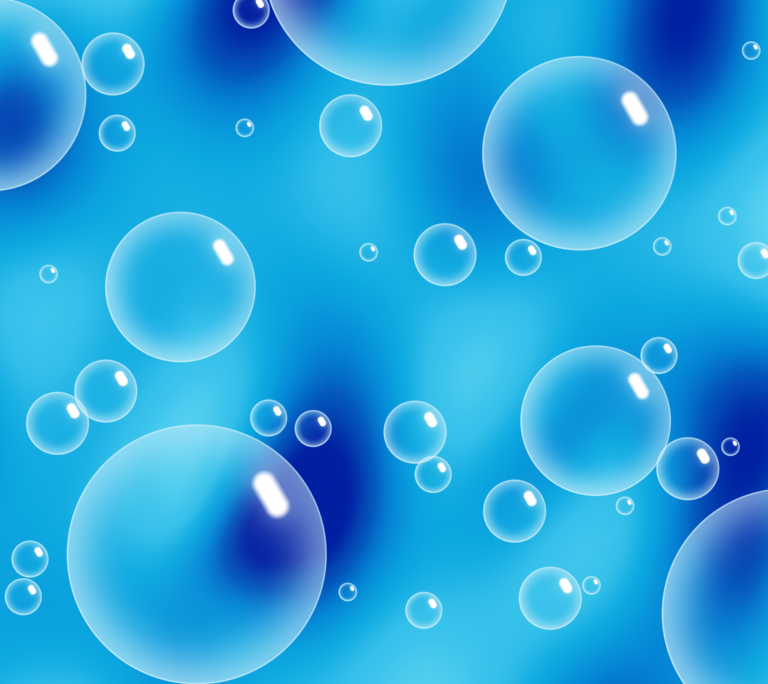
Give the GLSL for this background, as a Shadertoy shader.

```glsl
// Glossy soap bubbles floating over a soft, blurred blue backdrop.
// Layered sines drive the backdrop colour ramp; large bubbles follow a
// low-discrepancy sequence, small ones a jittered grid in the free gaps.

const int   LARGE_COUNT = 7;
const float LARGE_RADII[LARGE_COUNT] = float[](0.19, 0.142, 0.11, 0.183, 0.11, 0.183, 0.142);
const vec2  LARGE_START = vec2(0.27, 0.23);
const vec2  LARGE_STEP  = vec2(0.745, 0.585);
const float LENS_POWER  = 0.4;
const ivec2 SMALL_GRID  = ivec2(8, 6);
const vec3  SMALL_RADII = vec3(0.046, 0.027, 0.0135);
const float SMALL_JITTER = 0.85;

const int   WAVE_COUNT = 7;
const float WAVE_FREQ  = 11.0;
const float WAVE_STEP  = 2.3;
const float WAVE_DECAY = 0.13;
const vec2  WAVE_STRETCH = vec2(1.0, 0.65);

const vec3 ABYSS  = vec3(0.00, 0.12, 0.63);
const vec3 NAVY   = vec3(0.01, 0.25, 0.69);
const vec3 COBALT = vec3(0.01, 0.39, 0.76);
const vec3 AZURE  = vec3(0.02, 0.54, 0.84);
const vec3 CYAN   = vec3(0.05, 0.66, 0.88);
const vec3 SKY    = vec3(0.22, 0.76, 0.92);
const vec3 PALE   = vec3(0.37, 0.83, 0.95);

const vec3  RIM_COLOR    = vec3(0.82, 0.94, 0.98);
const float RIM_OPACITY  = 0.58;
const float LINE_OPACITY = 0.36;
const float LINE_WIDTH   = 0.0022;
const vec2  GLINT_CENTER = vec2(0.57, 0.46);
const vec2  GLINT_AXIS   = vec2(0.50, -0.866);
const float GLINT_HALF   = 0.10;
const vec2  GLINT_RADII  = vec2(0.19, 0.09);

vec2 hash2(vec2 p) {
    vec2 q = vec2(dot(p, vec2(127.1, 311.7)), dot(p, vec2(269.5, 183.3)));
    return fract(sin(q) * 43758.5);
}

// Sum of rotated sines with roughly unit variance, taller than wide.
float softWaves(vec2 p) {
    p += 0.035 * sin(p.yx * vec2(8.0, 9.5) + vec2(0.6, 2.1));
    float sum = 0.0, power = 0.0;
    for (int i = 0; i < WAVE_COUNT; i++) {
        float k = float(i);
        float amp = 1.0 / (1.0 + WAVE_DECAY * k);
        vec2 dir = vec2(cos(2.4 * k), sin(2.4 * k)) * WAVE_STRETCH;
        sum += amp * sin(dot(p, dir) * (WAVE_FREQ + WAVE_STEP * k) + 1.7 * k * k);
        power += 0.5 * amp * amp;
    }
    return sum / sqrt(power);
}

vec3 backdrop(vec2 p) {
    float v = softWaves(p);
    vec3 color = mix(ABYSS, NAVY, smoothstep(-2.6, -1.8, v));
    color = mix(color, COBALT, smoothstep(-2.1, -1.1, v));
    color = mix(color, AZURE, smoothstep(-1.5, -0.5, v));
    color = mix(color, CYAN, smoothstep(-0.8, 0.35, v));
    color = mix(color, SKY, smoothstep(0.1, 1.2, v));
    return mix(color, PALE, smoothstep(1.1, 2.1, v));
}

// Centre (xy) and radius (z) of a large bubble.
vec3 largeBubble(int i, float aspect) {
    vec2 f = fract(LARGE_START + float(i) * LARGE_STEP);
    vec2 center = f * vec2(1.06, 1.15) - vec2(0.03, 0.075);
    return vec3(center * vec2(aspect, 1.0), LARGE_RADII[i]);
}

vec3 drawBubble(vec3 color, vec2 p, vec3 bubble, float pixel) {
    float r = bubble.z;
    vec2 q = (p - bubble.xy) / r;
    float d = length(q);
    float edge = (d - 1.0) * r;
    if (edge > pixel) return color;
    float cover = 1.0 - smoothstep(-pixel, pixel, edge);

    // Milky shell, a little denser at the lower left, with a fine outline.
    float shell = RIM_OPACITY * pow(smoothstep(0.42, 1.08, d), 1.6);
    shell *= 1.0 - 0.15 * dot(q, vec2(0.7, 0.7));
    float outline = LINE_OPACITY * smoothstep(-LINE_WIDTH - pixel, 0.0, edge);
    color = mix(color, RIM_COLOR, cover * clamp(shell + outline + 0.02, 0.0, 1.0));

    // Slanted white glint with a faint halo, plumper on small bubbles.
    vec2 g = q - GLINT_CENTER * mix(0.82, 1.0, smoothstep(0.02, 0.10, r));
    g -= GLINT_AXIS * clamp(dot(g, GLINT_AXIS), -GLINT_HALF, GLINT_HALF);
    float gd = length(g) - mix(GLINT_RADII.x, GLINT_RADII.y, smoothstep(0.01, 0.11, r));
    float soft = 0.035 + 0.6 * pixel / r;
    float glint = 1.0 - smoothstep(-soft, soft, gd);
    float halo = 0.22 * exp(-9.0 * max(gd, 0.0));
    return mix(color, vec3(1.0), cover * max(glint, halo));
}

void mainImage(out vec4 fragColor, in vec2 fragCoord) {
    float pixel = 1.0 / iResolution.y;
    float aspect = iResolution.x * pixel;
    vec2 p = fragCoord * pixel;

    // Large bubbles bend the backdrop seen through them.
    vec2 seen = p;
    for (int i = 0; i < LARGE_COUNT; i++) {
        vec3 b = largeBubble(i, aspect);
        vec2 q = (p - b.xy) / b.z;
        seen += LENS_POWER * (p - b.xy) * max(0.0, 1.0 - dot(q, q));
    }
    vec3 color = backdrop(seen);
    for (int i = 0; i < LARGE_COUNT; i++)
        color = drawBubble(color, p, largeBubble(i, aspect), pixel);

    // Small bubbles are kept only where no large one is in the way.
    for (int y = 0; y < SMALL_GRID.y; y++)
    for (int x = 0; x < SMALL_GRID.x; x++) {
        vec2 cell = vec2(x, y);
        vec2 jitter = (hash2(cell + 3.0) - 0.5) * SMALL_JITTER;
        vec2 center = (cell + 0.5 + jitter) / vec2(SMALL_GRID) * vec2(aspect, 1.0);
        float pick = hash2(cell + 41.0).x;
        float r = pick < 0.3 ? SMALL_RADII.x : pick < 0.7 ? SMALL_RADII.y : SMALL_RADII.z;
        if (distance(p, center) > r + pixel) continue;
        float gap = 1.0;
        for (int i = 0; i < LARGE_COUNT; i++) {
            vec3 large = largeBubble(i, aspect);
            gap = min(gap, distance(center, large.xy) - large.z);
        }
        if (gap > 0.7 * r) color = drawBubble(color, p, vec3(center, r), pixel);
    }
    fragColor = vec4(color, 1.0);
}
```
